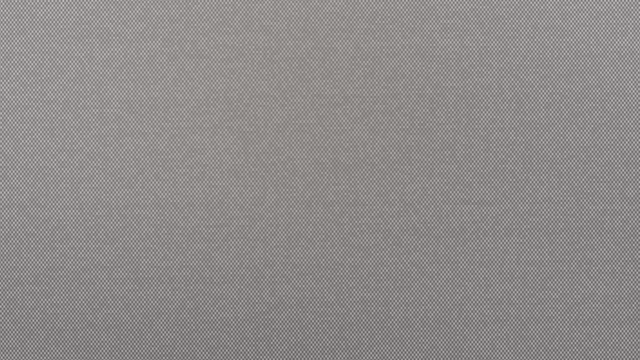
This texture is drawn by a Shadertoy shader. Its source:

```glsl
// Fine grey woven cloth: tiny pale thread floats staggered over dark gaps.
// Crossed sines form the weave; a hash varies each float, and broad
// layered sines bend the threads and shade the cloth.

const float TAU = 6.2831853;
const vec2 REPEATS = vec2(177.0, 77.0);   // floats across, staggered row pairs down
const vec3 CLOTH_GREY = vec3(0.555, 0.544, 0.545);
const vec3 WARM_TINT = vec3(0.008, 0.001, -0.010);

float hash(vec2 cell) {
    vec3 p = fract(vec3(cell.xyx) * 0.1031);
    p += dot(p, p.yzx + 33.33);
    return fract((p.x + p.y) * p.z);
}

// Slow drift of the threads, in repeats
vec2 threadBend(vec2 uv) {
    return vec2(0.35 * sin(4.0 * uv.y + 2.0 * uv.x) + 0.8 * uv.y,
                0.30 * sin(5.0 * uv.x + 1.5 * uv.y) - 0.9 * uv.x);
}

// Index of the float nearest to p in the staggered lattice
vec2 floatIndex(vec2 p) {
    float row = floor(2.0 * p.y + 0.5);
    float col = floor(p.x - 0.5 * mod(row, 2.0) + 0.5);
    return vec2(col, row);
}

// Weave height from -1 in the gaps to 1 on the floats;
// fades out when a repeat is too small for the pixel grid
float weave(vec2 p, vec2 pixelSize) {
    vec2 wave = cos(TAU * p);
    vec2 visible = 1.0 - smoothstep(0.4, 0.7, pixelSize);
    return wave.x * wave.y * visible.x * visible.y;
}

// Broad uneven light over the cloth
float shading(vec2 uv) {
    float slope = 0.085 * (uv.y - 0.5) - 0.015 * (uv.x - 0.5);
    float ripple = sin(5.0 * uv.x + 2.0 * uv.y) * sin(3.0 * uv.y - 1.5 * uv.x);
    return slope + 0.016 * ripple;
}

// Softness of the weave around a point above the middle
float softArea(vec2 uv, vec2 centre) {
    vec2 offset = (uv - centre) * vec2(1.8, 1.1);
    return exp(-3.0 * dot(offset, offset));
}

void mainImage(out vec4 fragColor, in vec2 fragCoord) {
    vec2 uv = fragCoord / iResolution.xy;
    vec2 p = uv * REPEATS + threadBend(uv);
    vec2 pixelSize = REPEATS / iResolution.xy;

    // Contrast is gentler in the soft area, crisper near the borders
    float soft = softArea(uv, vec2(0.45, 0.72));
    float contrast = mix(0.153, 0.100, soft);

    // Each float catches a slightly different amount of light
    vec2 cell = floatIndex(p);
    float variation = hash(cell) - 0.5;
    float height = weave(p, pixelSize) * (1.0 + 0.35 * variation);

    // Faint streaks along single rows of thread
    float streak = hash(vec2(cell.y, 7.0)) - 0.5;

    float light = contrast * height + 0.040 * variation + 0.012 * streak;
    vec3 colour = CLOTH_GREY + light + shading(uv) + WARM_TINT * soft;
    fragColor = vec4(clamp(colour, 0.0, 1.0), 1.0);
}
```
